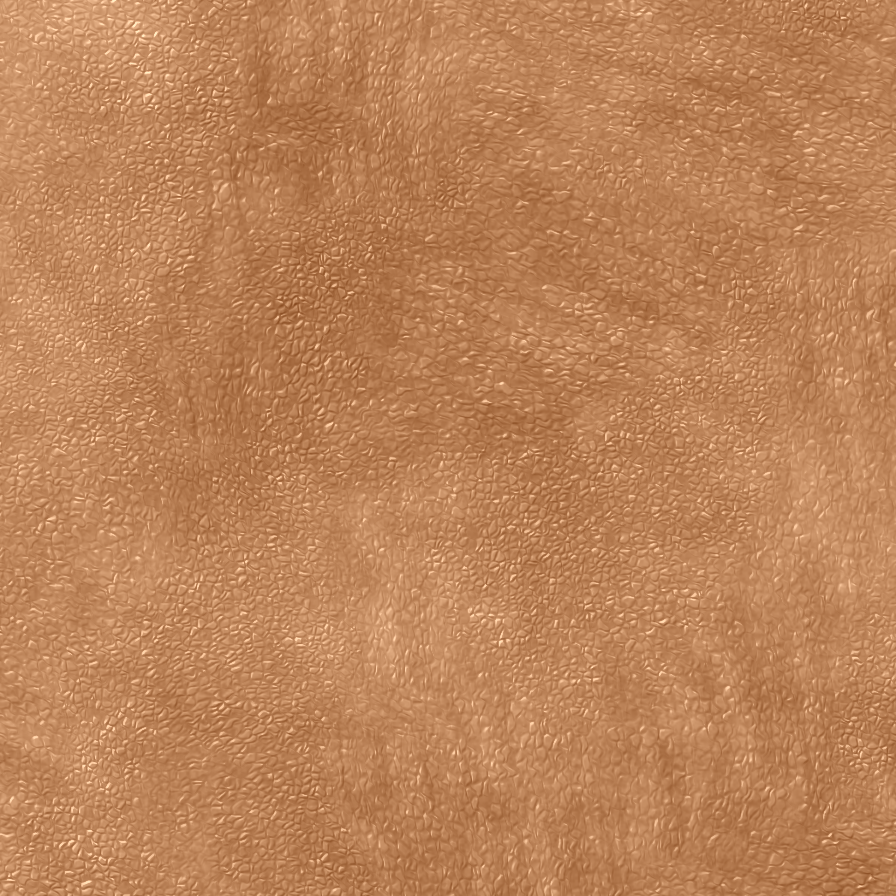
A WebGL 2 fragment shader for this texture:

```glsl
#version 300 es
precision highp float;
// Soft tan leather: small domed pebbles from warped cellular noise, pulled into
// long creases in some regions, lit by a slanted relief difference, with
// pale specks on the raised parts and broad cloudy changes of the dye.

uniform vec2 u_resolution;
out vec4 fragColor;

const vec3  BASE_TAN      = vec3(0.756, 0.535, 0.368);
const vec3  TONE_RANGE    = vec3(0.22, 0.24, 0.24);   // colour change per unit of tone
const vec2  PEBBLES       = vec2(116.0, 126.0);       // plain grain, cells per canvas
const vec2  UPRIGHT_GRAIN = vec2(124.0, 66.0);        // grain stretched upwards
const vec2  SLANTED_GRAIN = vec2(72.0, 124.0);        // grain stretched sideways
const float UPRIGHT_TURN  = -0.1;
const float SLANTED_TURN  = 0.3;
const float GROOVE_WIDTH  = 0.65;                     // in cells
const vec2  LIGHT_STEP    = vec2(-0.0013, 0.0018);    // towards the light
const float RELIEF        = 0.42;
const float GROOVE_SHADE  = 0.32;
const float GLINT         = 0.75;
const float CLOUDS        = 1.15;
const float MOTTLE        = 0.22;
const float FINE_GRAIN    = 0.24;

// Integer hash of a lattice point, two values in 0..1
vec2 hash2(vec2 cell) {
    uvec2 v = uvec2(ivec2(cell) + 32768);
    v = v * 1664525u + 1013904223u;
    v.x += v.y * 1664525u; v.y += v.x * 1664525u;
    v ^= v >> 16u;
    v.x += v.y * 1664525u; v.y += v.x * 1664525u;
    v ^= v >> 16u;
    return vec2(v & 65535u) / 65535.0;
}

float noise(vec2 p) {
    vec2 i = floor(p), f = fract(p);
    f = f * f * (3.0 - 2.0 * f);
    vec2 e = vec2(0.0, 1.0);
    return mix(mix(hash2(i).x, hash2(i + e.yx).x, f.x),
               mix(hash2(i + e.xy).x, hash2(i + e.yy).x, f.x), f.y);
}

float fbm(vec2 p) {
    float sum = 0.0, weight = 0.5;
    for (int k = 0; k < 4; k++) {
        sum += weight * noise(p);
        p = mat2(1.6, 1.2, -1.2, 1.6) * p + 17.3;
        weight *= 0.5;
    }
    return sum / 0.9375;
}

vec2 turn(vec2 p, float angle) {
    float c = cos(angle), s = sin(angle);
    return vec2(c * p.x - s * p.y, s * p.x + c * p.y);
}

// Domed cells: 0 in the grooves, about 1 on the tops
float pebbles(vec2 p) {
    vec2 cell = floor(p);
    float nearest = 8.0, second = 8.0;
    for (int y = -1; y <= 1; y++)
    for (int x = -1; x <= 1; x++) {
        vec2 c = cell + vec2(x, y);
        float d = length(c + hash2(c) - p);
        second = min(second, max(nearest, d));
        nearest = min(nearest, d);
    }
    float lift = 0.6 + 0.5 * noise(p * 0.6 + 40.0);
    return lift * smoothstep(0.0, GROOVE_WIDTH, second - nearest);
}

// Folds running along the second axis of p
float folds(vec2 p) {
    return smoothstep(0.0, 0.7, abs(2.0 * noise(p * vec2(46.0, 8.0)) - 1.0));
}

// Surface height; creased.x and creased.y weigh the two stretched grains
float height(vec2 p, vec2 creased) {
    vec2 bend = vec2(noise(p * 6.0), noise(p * 6.0 + 31.0)) - 0.5;
    vec2 wobble = vec2(noise(p * 130.0), noise(p * 130.0 + 57.0)) - 0.5;
    vec2 q = p + 0.045 * bend + 0.006 * wobble;
    vec2 upright = turn(q, UPRIGHT_TURN);
    vec2 slanted = turn(q, SLANTED_TURN);
    float h = pebbles(q * PEBBLES);
    h = mix(h, 0.8 * pebbles(upright * UPRIGHT_GRAIN) + 0.6 * folds(upright) - 0.2, creased.x);
    return mix(h, 0.85 * pebbles(slanted * SLANTED_GRAIN) + 0.5 * folds(slanted.yx) - 0.2, creased.y);
}

void main() {
    vec2 p = gl_FragCoord.xy / u_resolution.y;

    // Regions where the hide is creased
    vec2 creased = vec2(
        smoothstep(0.47, 0.57, fbm(p * vec2(5.0, 2.2) + 3.7)),
        smoothstep(0.53, 0.63, fbm(p * vec2(2.8, 4.2) + 21.4)));

    // Relief lighting
    float h = height(p, creased);
    float facing = h - height(p + LIGHT_STEP, creased);
    float strength = 0.65 + 0.7 * fbm(p * 4.0 + 63.0);
    float tone = strength * (RELIEF * facing + GROOVE_SHADE * (h - 0.5));

    // Glints on raised, lit parts
    float polish = smoothstep(0.5, 0.9, noise(p * 150.0 + 11.0));
    tone += GLINT * strength * polish * smoothstep(-0.05, 0.5, facing) * smoothstep(0.1, 0.6, h);

    // Uneven dye and fine grain
    tone += CLOUDS * (fbm(p * 2.7 + 8.2) - 0.5) + MOTTLE * (noise(p * 32.0 + 5.0) - 0.5);
    tone += FINE_GRAIN * (noise(p * 300.0) - 0.5);

    fragColor = vec4(clamp(BASE_TAN + TONE_RANGE * tone, 0.0, 1.0), 1.0);
}
```
